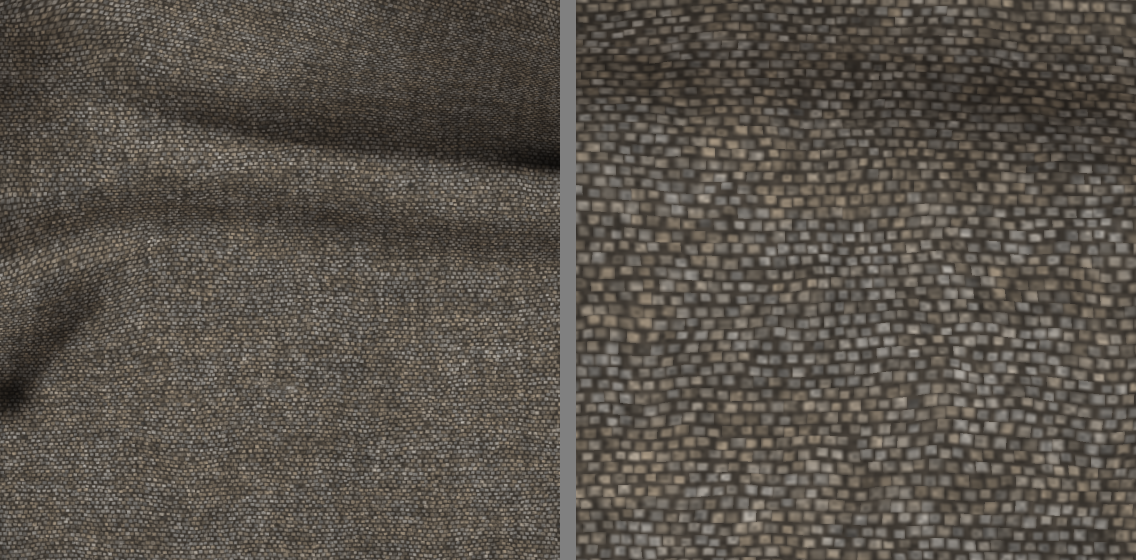
Left: the whole. Right: its middle third, enlarged.
Write a Shadertoy shader that draws this texture.

```glsl
const vec2 THREADS = vec2(108.0, 138.0);     // nubs per row, rows per canvas
const vec3 GAP_COLOR = vec3(0.242, 0.221, 0.196);
const vec3 GREY_YARN = vec3(0.475, 0.463, 0.445);
const vec3 BROWN_YARN = vec3(0.455, 0.412, 0.355);
const vec3 ORANGE_FLECK = vec3(0.50, 0.33, 0.16);
const vec3 SHADOW_TINT = vec3(1.03, 0.99, 0.96);
const float SLUB_AMOUNT = 0.36;
const float NUB_VARIATION = 0.36;
const float NUB_JITTER = 0.34;
const float FIBRE_AMOUNT = 0.34;
const float EXPOSURE = 1.04;
const int SAMPLES = 2;                       // supersampling per axis

float hash(vec2 p) {
    return fract(sin(dot(p, vec2(127.1, 311.7))) * 43758.5453);
}

float noise(vec2 p) {
    vec2 i = floor(p), f = fract(p);
    f = f * f * (3.0 - 2.0 * f);
    return mix(mix(hash(i), hash(i + vec2(1, 0)), f.x),
               mix(hash(i + vec2(0, 1)), hash(i + vec2(1, 1)), f.x), f.y);
}

// Bell curve with a separate width on each side of zero
float crease(float d, float below, float above) {
    float t = d / (d < 0.0 ? below : above);
    return exp(-t * t);
}

// Centre lines of the two long folds
float upperFold(float x) {
    return 0.755 - 0.09 * (x - 0.45) + 0.1 * exp(-6.0 * (x - 0.1));
}

float middleFold(float x) {
    return 0.63 - 0.07 * smoothstep(0.35, 1.0, x) - 0.05 * (1.0 - smoothstep(0.0, 0.25, x));
}

// Light falling on the folded cloth
float foldLight(vec2 p) {
    float light = 1.0;

    // Long upper crease, deepest at the right edge
    float d = p.y - upperFold(p.x);
    float depth = smoothstep(0.12, 0.35, p.x) * mix(0.36, 0.50, p.x);
    light *= 1.0 - depth * crease(d, 0.020, 0.075);
    light *= 1.0 - 0.65 * smoothstep(0.82, 1.0, p.x) * crease(d, 0.014, 0.028);
    light *= 1.0 + 0.08 * crease(d + 0.055, 0.035, 0.035);

    // Soft middle trough
    light *= 1.0 - 0.30 * crease(p.y - middleFold(p.x), 0.038, 0.042);

    // Lit ridge and diagonal pocket at the left
    float left = 1.0 - smoothstep(0.15, 0.36, p.x);
    light *= 1.0 + 0.15 * left * crease(p.y - 0.51 - 0.27 * p.x, 0.035, 0.025);
    vec2 q = p - vec2(0.02, 0.29);
    vec2 along = normalize(vec2(0.22, 0.27));
    float s = dot(q, along), across = dot(q, vec2(-along.y, along.x));
    float pocket = smoothstep(-0.06, 0.01, s) * (1.0 - smoothstep(0.16, 0.36, s));
    light *= 1.0 - 0.45 * pocket * crease(across, 0.022, 0.065);
    light *= 1.0 - 0.55 * exp(-dot(q, q) / 0.0014);

    // Broad shading of the upper cloth
    vec2 corner = (p - vec2(0.02, 0.88)) / vec2(0.13, 0.15);
    light *= 1.0 - 0.40 * exp(-dot(corner, corner));
    vec2 sheen = (p - vec2(0.36, 0.93)) / vec2(0.16, 0.10);
    light *= 1.0 + 0.10 * exp(-dot(sheen, sheen));
    light *= 1.0 - 0.28 * smoothstep(0.4, 0.95, p.x) * smoothstep(0.0, 0.08, d);

    return light * (0.95 + 0.10 * noise(p * 5.0));
}

// Cloth coordinates, bent along the folds
vec2 bendCloth(vec2 p) {
    float tilt = smoothstep(0.0, 0.25, p.y - upperFold(p.x));
    float leftSag = max(0.27 - p.x, 0.0) * crease(p.y - 0.49, 0.12, 0.12);
    float trough = smoothstep(-0.06, 0.06, p.y - middleFold(p.x));
    vec2 c = p;
    c.y += 0.30 * tilt * (p.x - 0.3) + 0.28 * leftSag + 0.03 * trough;
    c.x -= 0.25 * tilt * (p.y - 0.8);
    c += 0.010 * (vec2(noise(p * 9.0), noise(p * 9.0 + 37.0)) - 0.5);
    return c + 0.003 * (vec2(noise(p * 40.0), noise(p * 40.0 + 53.0)) - 0.5);
}

// Plain weave: staggered, squarish nubs on uneven yarns
vec3 weave(vec2 c) {
    vec2 q = c * THREADS;
    float row = floor(q.y);
    q.x += 0.5 * mod(row, 2.0);
    vec2 cell = floor(q);
    vec2 f = fract(q) - 0.5;
    f += NUB_JITTER * (vec2(hash(cell + 11.0), hash(cell + 23.0)) - 0.5);
    float size = 0.46 + 0.22 * hash(cell + 5.0);
    vec2 g = f * f;
    float nub = 1.0 - smoothstep(0.16, size, sqrt(sqrt(dot(g, g))));

    // Long slubs along both yarn directions, fine hairs on top
    float weft = noise(vec2(c.x * 11.0, q.y * 0.7));
    float warp = noise(vec2(c.x * THREADS.x * 1.6, c.y * 11.0));
    float slub = 1.0 + SLUB_AMOUNT * (0.5 * weft + 0.5 * warp - 0.5);
    float streak = smoothstep(0.80, 0.95, noise(vec2(c.x * 6.0 + 80.0, q.y * 0.9)));
    float grain = 1.0 + NUB_VARIATION * (hash(cell) - 0.5);
    float fibre = 1.0 + FIBRE_AMOUNT * (noise(c * vec2(330.0, 370.0)) - 0.5);

    float hue = 0.5 * noise(c * vec2(22.0, 40.0)) + 0.5 * hash(cell + 71.0);
    vec3 yarn = mix(GREY_YARN, BROWN_YARN, smoothstep(0.2, 0.8, hue));
    float rare = hash(cell + 131.0);
    yarn = mix(yarn, ORANGE_FLECK, 0.6 * step(0.998, rare));
    yarn *= 1.0 - 0.4 * step(rare, 0.005);
    nub = mix(nub, 1.0, 0.25 * streak);
    return mix(GAP_COLOR, yarn * grain, nub) * slub * fibre;
}

void mainImage(out vec4 fragColor, in vec2 fragCoord) {
    vec3 cloth = vec3(0.0);
    for (int j = 0; j < SAMPLES; j++)
    for (int i = 0; i < SAMPLES; i++) {
        vec2 offset = (vec2(i, j) + 0.5) / float(SAMPLES) - 0.5;
        cloth += weave(bendCloth((fragCoord + offset) / iResolution.y));
    }
    cloth /= float(SAMPLES * SAMPLES);

    float light = foldLight(fragCoord / iResolution.y);
    vec3 tint = mix(SHADOW_TINT, vec3(1.0), smoothstep(0.5, 1.0, light));
    fragColor = vec4(cloth * light * tint * EXPOSURE, 1.0);
}
```
